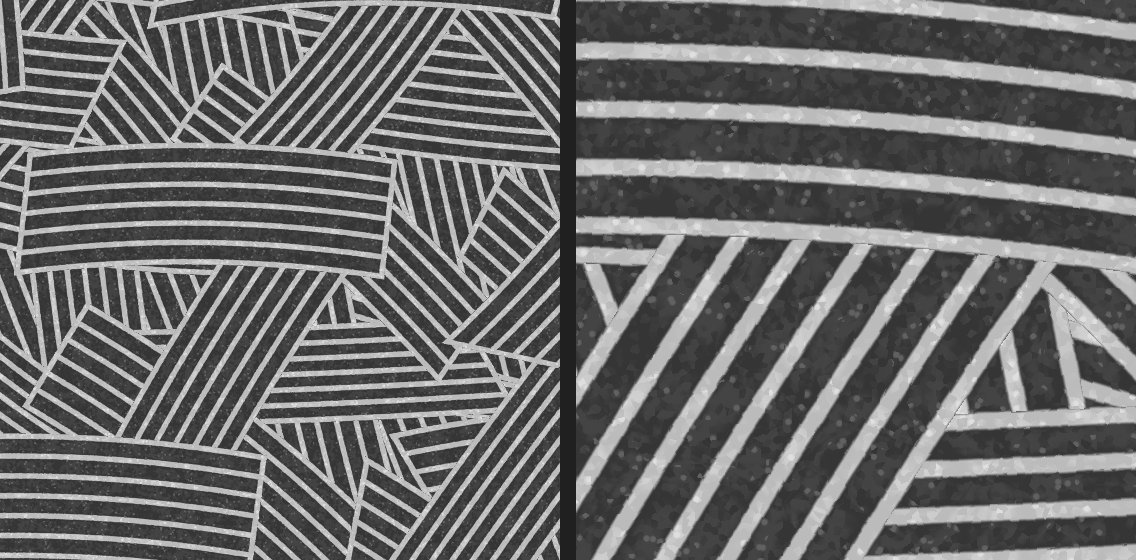
Left, the full canvas; right, a detail of the centre.
Give the GLSL for this pattern, as a WebGL 2 fragment shader.

```glsl
#version 300 es
precision highp float;
// Draws overlapping curved ribbons of pale stripes on charcoal, with a chalky grain.

uniform vec2 u_resolution;
out vec4 fragColor;

// Tones, all neutral grey
const float DARK = 0.208;
const float CHARCOAL = 0.265;
const float DUST = 0.41;
const float CHALK = 0.735;
const float PALE = 0.815;
const float GLINT = 0.90;

// Ribbon layout, in canvas heights
const int GRID = 6;
const int ORDER_STRIDE = 13;     // coprime to GRID * GRID, scatters the stacking
const float CELL = 0.24;
const float MARGIN = 0.22;
const float CENTRE_JITTER = 0.10;
const float HEADING_JITTER = 0.22;
const float HEADINGS[5] = float[5](-1.38, 0.95, -0.05, -0.08, -0.72);
const float BEND = 0.7;
const float SHEAR = 1.1;
const vec2 HALF_LENGTH = vec2(0.27, 0.36);
const vec2 SPACING = vec2(0.027, 0.036);
const float LINE_HALF = 0.0049;

// Surface
const float EDGE_SOFTNESS = 0.0012;
const float EDGE_ROUGHNESS = 0.0010;
const float GRAIN_SCALE = 230.0;
const float MOTTLE_SCALE = 60.0;

vec2 hash2(vec2 p) {
    vec3 q = fract(p.xyx * vec3(0.1031, 0.1030, 0.0973));
    q += dot(q, q.yzx + 33.33);
    return fract((q.xx + q.yz) * q.zy);
}

mat2 rotation(float angle) {
    float c = cos(angle), s = sin(angle);
    return mat2(c, -s, s, c);
}

// Cellular noise: distance to the nearest point and that point's random value
vec2 cellular(vec2 p) {
    vec2 base = floor(p);
    vec2 nearest = vec2(9.0, 0.0);
    for (int y = -1; y <= 1; y++) {
        for (int x = -1; x <= 1; x++) {
            vec2 cell = base + vec2(x, y);
            float d = length(cell + hash2(cell + 7.0) - p);
            if (d < nearest.x) nearest = vec2(d, hash2(cell + 91.0).x);
        }
    }
    return nearest;
}

// Layered, warped sines, roughly -1 to 1
float mottle(vec2 p) {
    float sum = 0.0, weight = 0.5;
    for (int i = 0; i < 4; i++) {
        p = rotation(1.1) * p * 1.6 + 1.3 * sin(p.yx * 0.8);
        sum += weight * sin(p.x) * cos(p.y);
        weight *= 0.8;
    }
    return sum;
}

// Distance to the lines of parallel stripes, negative inside a line
float stripes(float v, float spacing) {
    return abs(fract(v / spacing + 0.5) - 0.5) * spacing - LINE_HALF;
}

// Lays one ribbon over the line distance of everything below it
float layRibbon(float below, vec2 p, vec2 cell) {
    vec2 place = hash2(cell + 3.0) - 0.5;
    vec2 form = hash2(cell + 17.0);
    vec2 size = hash2(cell + 41.0);
    vec2 turn = hash2(cell + 63.0) - 0.5;

    vec2 centre = (cell + 0.5 + place * CENTRE_JITTER / CELL) * CELL - MARGIN;
    int kind = (int(cell.x) + 2 * int(cell.y)) % 5;
    vec2 q = rotation(HEADINGS[kind] + turn.x * HEADING_JITTER) * (p - centre);
    q.y -= (form.x - 0.5) * BEND * q.x * q.x;

    float spacing = mix(SPACING.x, SPACING.y, size.x);
    float halfWidth = 0.5 * spacing * floor(5.5 + 2.0 * size.y);
    float halfLength = mix(HALF_LENGTH.x, HALF_LENGTH.y, form.y);
    float shear = turn.y * SHEAR;
    float endDist = (abs(q.x + shear * q.y) - halfLength) / sqrt(1.0 + shear * shear);
    float outline = max(abs(q.y) - halfWidth, endDist);

    if (outline > LINE_HALF) return min(below, outline - LINE_HALF);
    return min(stripes(q.y + halfWidth, spacing), abs(outline) - LINE_HALF);
}

void main() {
    vec2 p = gl_FragCoord.xy / u_resolution.y;

    // Stack of ribbons over a plain striped ground
    float lineDist = stripes((rotation(-1.2) * p).y, SPACING.y);
    for (int k = 0; k < GRID * GRID; k++) {
        int index = (k * ORDER_STRIDE) % (GRID * GRID);
        lineDist = layRibbon(lineDist, p, vec2(index % GRID, index / GRID));
    }

    // Worn surface: mottling, grain and scattered specks
    vec2 grain = cellular(p * GRAIN_SCALE);
    float patches = mottle(p * MOTTLE_SCALE);
    float tone = 0.5 + 0.3 * patches + 0.5 * (grain.y - 0.5);
    float speck = step(0.93 - 0.10 * patches, grain.y) * (1.0 - smoothstep(0.25, 0.6, grain.x));
    float rim = 1.0 - smoothstep(0.0, 0.006, lineDist);

    float ground = mix(DARK, CHARCOAL, smoothstep(0.25, 0.65, tone - 0.2 * rim));
    ground = mix(ground, DUST, 0.8 * speck);
    float chalk = mix(CHALK, PALE, smoothstep(0.40, 0.85, tone));
    chalk = mix(chalk, GLINT, 0.7 * speck);

    float soft = max(EDGE_SOFTNESS, 0.6 / u_resolution.y);
    float edge = lineDist + (grain.y - 0.5) * EDGE_ROUGHNESS;
    float ink = 1.0 - smoothstep(-soft, soft, edge);
    fragColor = vec4(vec3(mix(ground, chalk, ink)), 1.0);
}
```
